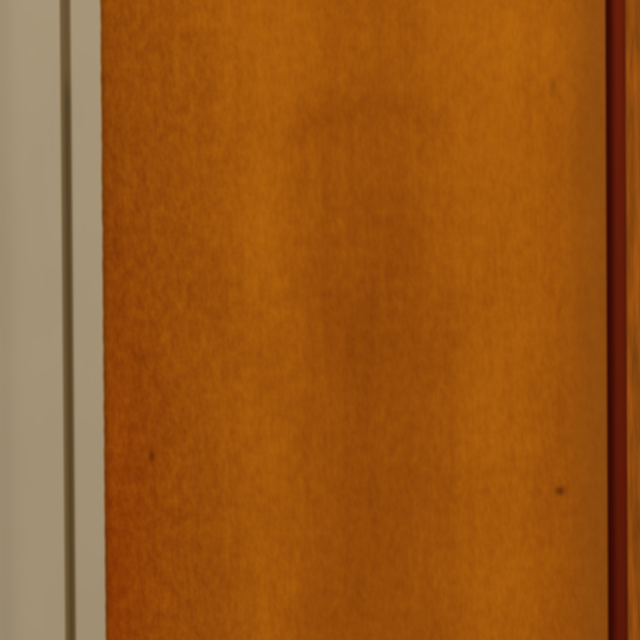
A WebGL 1 fragment shader for this texture:

```glsl
precision highp float;
// A varnished wooden panel between a cream painted frame with a groove and
// a dark red recess. Slanted bands give the layout; soft vertical bells tint
// the wood, and stretched gradient noise adds streaks, mottling and flecks.

uniform vec2 u_resolution;

#define GROOVE_X 0.1015
#define PANEL_LEFT 0.157
#define PANEL_RIGHT 0.946
#define STRIP_LEFT 0.977
#define EDGE_SOFT 0.0032
#define STREAK_AMOUNT 0.24
#define FLECK_AMOUNT 0.23
#define BLOTCH_AMOUNT 0.26
#define WOOD_LIGHT vec3(0.655, 0.357, 0.046)
#define WOOD_DARK vec3(0.515, 0.238, 0.032)
#define CREAM vec3(0.648, 0.580, 0.467)
#define RECESS_RED vec3(0.415, 0.120, 0.038)

vec2 gradientAt(vec2 cell) {
  vec3 p = fract(vec3(cell.xyx) * vec3(0.1031, 0.1030, 0.0973));
  p += dot(p, p.yzx + 33.33);
  float angle = 6.2832 * fract((p.x + p.y) * p.z);
  return vec2(cos(angle), sin(angle));
}

float gradientNoise(vec2 p) {
  vec2 i = floor(p);
  vec2 f = fract(p);
  vec2 u = f * f * f * (f * (f * 6.0 - 15.0) + 10.0);
  float a = dot(gradientAt(i), f);
  float b = dot(gradientAt(i + vec2(1.0, 0.0)), f - vec2(1.0, 0.0));
  float c = dot(gradientAt(i + vec2(0.0, 1.0)), f - vec2(0.0, 1.0));
  float d = dot(gradientAt(i + vec2(1.0, 1.0)), f - vec2(1.0, 1.0));
  return mix(mix(a, b, u.x), mix(c, d, u.x), u.y);
}

float fbm(vec2 p) {
  float sum = 0.0;
  float weight = 0.6;
  for (int octave = 0; octave < 4; octave++) {
    sum += weight * gradientNoise(p);
    p = p * 2.03 + vec2(17.3, 9.1);
    weight *= 0.55;
  }
  return sum;
}

float bell(float x, float center, float width) {
  float d = (x - center) / width;
  return exp(-d * d);
}

float stepSoft(float edge, float x) {
  return smoothstep(edge - EDGE_SOFT, edge + EDGE_SOFT, x);
}

float spot(vec2 p, vec2 center, vec2 radius) {
  vec2 d = (p - center) / radius;
  return exp(-dot(d, d));
}

vec3 paintedFrame(float x, vec2 p) {
  vec3 color = CREAM * (0.97 + 0.04 * p.y + 0.02 * fbm(p * vec2(9.0, 4.0)));
  color *= 1.0 - 0.05 * bell(x, 0.0, 0.02);
  // Groove: olive floor with a dark line that fades near the top
  float floorMask = stepSoft(GROOVE_X - 0.008, x) - stepSoft(GROOVE_X + 0.008, x);
  color = mix(color, vec3(0.42, 0.335, 0.205), floorMask * 0.92);
  float lineFade = mix(1.0, 0.4, smoothstep(0.84, 0.90, p.y));
  float line = bell(x, GROOVE_X + 0.002, 0.0055) * lineFade;
  return mix(color, vec3(0.27, 0.20, 0.10), 0.6 * line);
}

vec3 wood(float x, vec2 p) {
  // Broad vertical tones
  float tone = 0.58 + 0.31 * bell(x, 0.415, 0.075) + 0.38 * bell(x, 0.775, 0.10);
  tone -= 0.32 * bell(x, 0.17, 0.09) + 0.06 * bell(x, 0.57, 0.07);
  tone += 0.22 * (p.y - 0.5) + 0.08 * bell(p.y, 0.95, 0.12);
  tone -= 0.16 * spot(p, vec2(0.59, 0.47), vec2(0.13, 0.16));
  // Faint arched figure in the upper middle
  float arch = length((p - vec2(0.585, 0.71)) * vec2(0.8, 1.0));
  tone -= 0.15 * bell(arch, 0.125, 0.020) * smoothstep(0.74, 0.82, p.y);
  // Blotches, long streaks, even mottling and fine flecks
  tone += BLOTCH_AMOUNT * fbm(p * vec2(11.0, 7.0));
  tone += STREAK_AMOUNT * fbm(vec2(x * 48.0, p.y * 4.0) + 31.0);
  float fleck = gradientNoise(vec2(x * 125.0 + p.y * 9.0, p.y * 62.0));
  fleck += 0.6 * gradientNoise(vec2(x * 190.0, p.y * 140.0) + 7.0);
  fleck += 0.8 * gradientNoise(p * vec2(52.0, 44.0) + 53.0);
  tone += FLECK_AMOUNT * fleck * (0.9 + 0.5 * bell(x, 0.24, 0.12));
  vec3 color = mix(WOOD_DARK, WOOD_LIGHT, clamp(tone, -0.5, 1.3));
  // Duller toward the right edge, redder at lower left
  color = mix(color, vec3(0.52, 0.285, 0.075), 0.60 * smoothstep(0.86, 0.95, x));
  color += vec3(0.01, -0.02, -0.01) * spot(p, vec2(0.17, 0.15), vec2(0.09, 0.4));
  color *= 1.0 - 0.18 * bell(x, PANEL_LEFT, 0.007);
  // Small knots
  float knots = 0.8 * spot(p, vec2(0.237, 0.288), vec2(0.005, 0.008));
  knots += spot(p, vec2(0.875, 0.233), vec2(0.007, 0.007));
  knots += 0.35 * spot(p, vec2(0.865, 0.865), vec2(0.006, 0.012));
  return mix(color, vec3(0.27, 0.10, 0.02), 0.60 * min(knots, 1.0));
}

void main() {
  vec2 p = gl_FragCoord.xy / u_resolution;
  // Edges lean slightly to the right on the way down
  float x = p.x - (1.0 - p.y) * mix(0.0092, 0.0040, p.x);
  float wobble = 0.0010 * gradientNoise(vec2(3.4, p.y * 60.0));
  vec3 color = mix(paintedFrame(x, p), wood(x, p), stepSoft(PANEL_LEFT, x + wobble));
  // Recess: near black on the left, red on the right
  float redness = smoothstep(PANEL_RIGHT + 0.003, PANEL_RIGHT + 0.018, x);
  vec3 recess = mix(vec3(0.21, 0.037, 0.013), RECESS_RED, redness * (0.68 + 0.3 * p.y));
  recess *= 1.0 - 0.15 * bell(x, STRIP_LEFT, 0.004);
  color = mix(color, recess, stepSoft(PANEL_RIGHT, x));
  // Neighbouring strip at the far right
  vec3 strip = vec3(0.56, 0.29, 0.06) * (1.0 + 0.4 * fbm(vec2(x * 60.0, p.y * 7.0)));
  color = mix(color, strip, stepSoft(STRIP_LEFT, x));
  gl_FragColor = vec4(clamp(color, 0.0, 1.0), 1.0);
}
```
